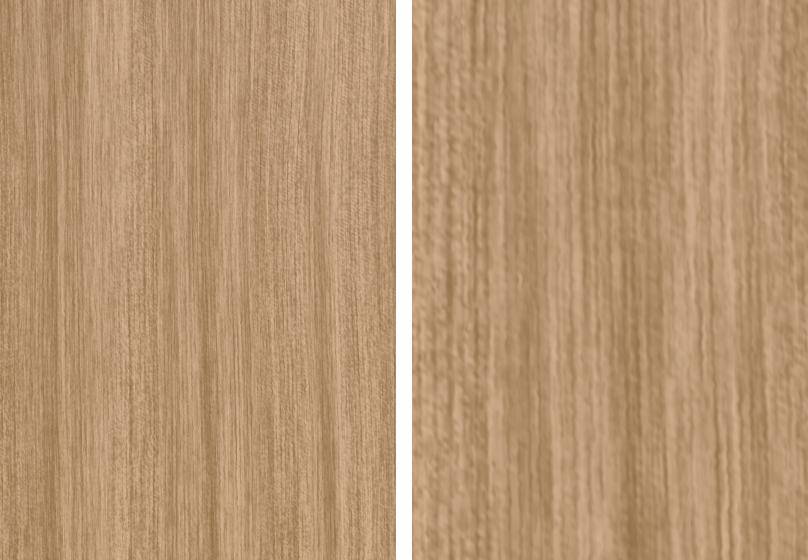
Left: the whole. Right: its middle third, enlarged.
This texture is drawn by a WebGL 2 fragment shader. Its source:

```glsl
#version 300 es
precision highp float;
// Straight-grained pale brown wood with upright fibres.
// Layers of stretched value noise (bands, streaks, fibres, pores) are added to
// warped growth lines, and the summed tone is mapped onto a tan colour ramp.

#define MID_COLOR   vec3(0.712, 0.580, 0.440)
#define TONE_STEP   vec3(0.054, 0.054, 0.060)
#define BAND_AMT    0.85
#define STREAK_AMT  0.85
#define RING_COUNT  125.0
#define RING_AMT    1.55
#define FIBRE_AMT   1.20
#define PORE_AMT    0.70
#define RIPPLE_AMT  0.95
#define DRIFT       0.011
#define WIGGLE      0.0006

uniform vec2 u_resolution;
out vec4 fragColor;

const float TAU = 6.28319;

float hash(vec2 p) {
    return fract(sin(dot(p, vec2(127.1, 311.7))) * 43758.55);
}

// Smooth value noise in the range -1 to 1
float noise(vec2 p) {
    vec2 cell = floor(p);
    vec2 f = fract(p);
    f = f * f * (3.0 - 2.0 * f);
    float low  = mix(hash(cell), hash(cell + vec2(1.0, 0.0)), f.x);
    float high = mix(hash(cell + vec2(0.0, 1.0)), hash(cell + vec2(1.0, 1.0)), f.x);
    return 2.0 * mix(low, high, f.y) - 1.0;
}

// Slow sideways drift of the grain plus a small ragged wiggle
vec2 warpGrain(vec2 p) {
    float drift = noise(vec2(p.x * 5.0 + 3.0, p.y * 1.5))
                + 0.3 * noise(vec2(p.x * 11.0 + 20.0, p.y * 3.0));
    float wiggle = noise(vec2(p.x * 130.0, p.y * 240.0));
    return vec2(p.x + DRIFT * drift + WIGGLE * wiggle, p.y);
}

// Dark growth lines of uneven spacing and strength, centred near zero
float growthLines(vec2 g) {
    float phase = RING_COUNT * g.x + 2.5 * noise(vec2(g.x * 15.0, g.y * 0.6 + 7.0));
    float id = floor(phase + 0.5);
    float line = 0.5 + 0.5 * cos(TAU * phase);
    float strength = 0.3 + 0.7 * hash(vec2(id, 4.0));
    strength *= 0.8 + 0.4 * noise(vec2(id * 0.37, g.y * 3.0));
    return 0.17 - pow(line, 2.6) * strength;
}

// Short slanted cross marks gathered in some of the strips
float crossRipple(vec2 g) {
    float strip = smoothstep(-0.1, 0.5, noise(vec2(g.x * 19.0 + 50.0, g.y * 0.5)));
    float marks = noise(vec2(g.x * 330.0, g.y * 290.0 + g.x * 150.0));
    return marks * mix(0.5, 1.1, strip);
}

void main() {
    vec2 p = gl_FragCoord.xy / u_resolution.y;
    vec2 g = warpGrain(p);

    // Broad bands and narrower streaks, both running far along the grain
    float band = 0.75 * noise(vec2(g.x * 14.0 + 9.0, g.y * 0.4))
               + 0.75 * noise(vec2(g.x * 36.0 + 40.0, g.y * 0.6));
    float streak = noise(vec2(g.x * 90.0, g.y * 0.9 + 13.0));

    // Fine fibres and short dark pores
    float fibre = 0.65 * noise(vec2(g.x * 240.0, g.y * 3.0))
                + 0.85 * noise(vec2(g.x * 470.0 + 80.0, g.y * 26.0));
    float poreNoise = noise(vec2(g.x * 480.0 + 31.0, g.y * 110.0));
    float pore = 0.25 - smoothstep(0.0, 0.8, poreNoise);

    float tone = BAND_AMT * band + STREAK_AMT * streak
               + RING_AMT * growthLines(g) + FIBRE_AMT * fibre
               + PORE_AMT * pore + RIPPLE_AMT * crossRipple(g);

    // Soft limits keep the extremes within the wood tones
    tone = 3.2 * tanh(tone / 3.2);

    // Slightly cooler towards the top, warmer below
    vec3 tint = vec3(0.0, 0.002, 0.014) * (p.y - 0.5);
    fragColor = vec4(MID_COLOR + TONE_STEP * tone + tint, 1.0);
}
```
